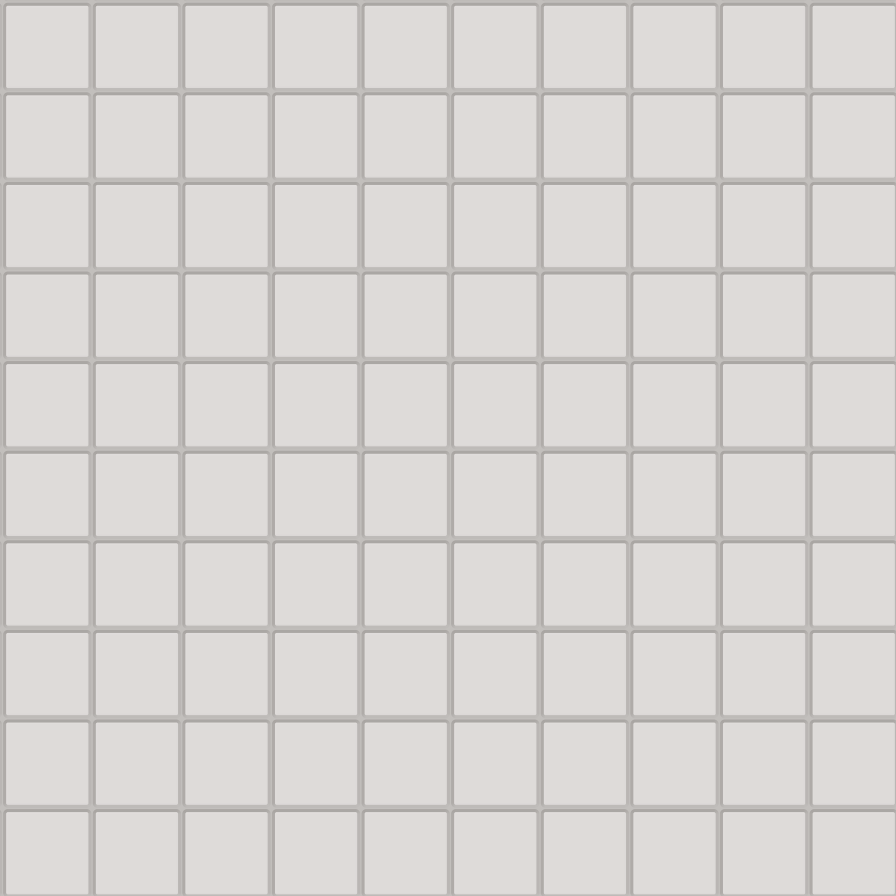
Reproduce this pattern procedurally as a Shadertoy shader.

```glsl
#define TILES 10.0
#define GROUT_WIDTH 0.082
#define CORNER_RADIUS 0.02
#define SHADOW_WIDTH 0.034
#define BEVEL_WIDTH 0.035
#define BEVEL_GAIN 0.012
#define GRID_OFFSET vec2(0.028, -0.023)
#define SHADE_DIR vec2(-0.49, 0.87)
#define TILE_COLOR vec3(0.871, 0.858, 0.852)
#define GROUT_COLOR vec3(0.760, 0.748, 0.738)
#define SHADOW_COLOR vec3(0.662, 0.648, 0.636)

// Signed distance to a rounded square in x, outward normal in yz.
vec3 roundedSquare(vec2 p, float halfSize, float radius) {
    vec2 d = abs(p) - (halfSize - radius);
    vec2 corner = max(d, 0.0);
    float len = length(corner);
    float dist = len + min(max(d.x, d.y), 0.0) - radius;
    return vec3(dist, sign(p) * corner / max(len, 1e-4));
}

void mainImage(out vec4 fragColor, in vec2 fragCoord) {
    vec2 uv = fragCoord / iResolution.xy;
    vec2 cell = fract(uv * TILES - GRID_OFFSET) - 0.5;
    float soft = 0.6 * TILES / min(iResolution.x, iResolution.y);

    vec3 tile = roundedSquare(cell, 0.5 - 0.5 * GROUT_WIDTH, CORNER_RADIUS);
    float dist = tile.x;
    float facing = dot(tile.yz, SHADE_DIR);

    // Grout with a contact shadow, strongest above and left of each tile
    float shadow = 1.0 - smoothstep(SHADOW_WIDTH - soft, SHADOW_WIDTH + soft, dist);
    shadow *= clamp(0.55 + 0.45 * facing, 0.0, 1.0);
    vec3 grout = mix(GROUT_COLOR, SHADOW_COLOR, shadow);

    // Flat tile face with a faint lit bevel
    float bevel = smoothstep(-BEVEL_WIDTH, 0.0, dist) * facing;
    vec3 face = TILE_COLOR + BEVEL_GAIN * bevel;

    vec3 color = mix(face, grout, smoothstep(-soft, soft, dist));
    fragColor = vec4(color, 1.0);
}
```
